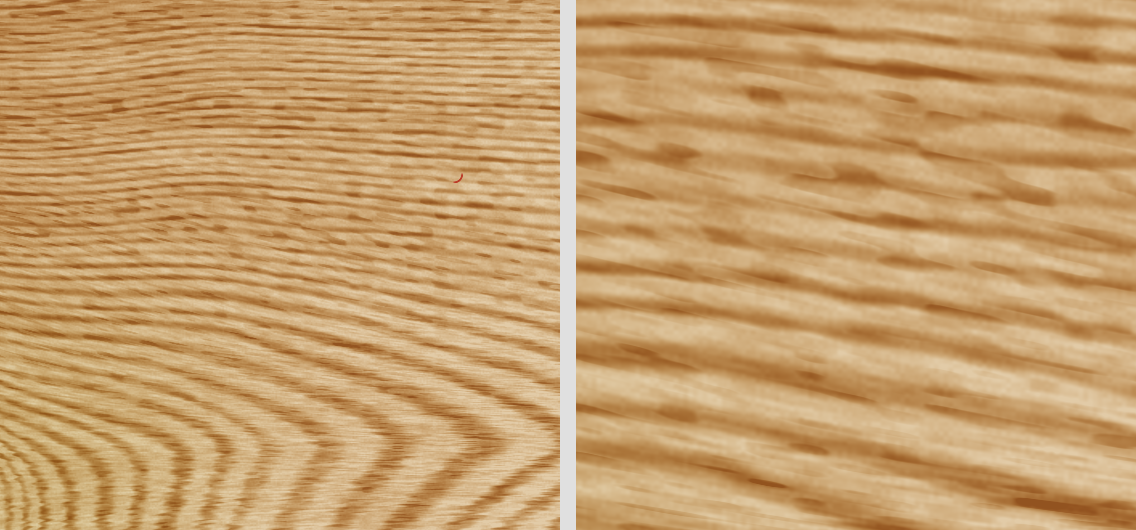
Left: the whole. Right: its middle third, enlarged.
Write a Shadertoy shader that draws this texture.

```glsl
// Varnished oak board: growth rings run flat at the top, tilt in the middle and
// fold into nested V shapes at the bottom. A warped ring coordinate gives the lines;
// stretched noise adds the ragged fibres, the short dark pores and the broad bands.

float hash(vec2 p) {
    vec3 q = fract(vec3(p.xyx) * 0.1031);
    q += dot(q, q.yzx + 33.33);
    return fract((q.x + q.y) * q.z);
}

float noise(vec2 p) {
    vec2 cell = floor(p), f = fract(p);
    f = f * f * (3.0 - 2.0 * f);
    return mix(mix(hash(cell), hash(cell + vec2(1, 0)), f.x),
               mix(hash(cell + vec2(0, 1)), hash(cell + vec2(1, 1)), f.x), f.y);
}

// Positive part of z with a rounded corner
float softPositive(float z, float roundness) {
    return 0.5 * (z + sqrt(z * z + roundness));
}

// Height across the rings; its level lines are the grain (p.y points down)
float ringHeight(vec2 p) {
    float right = smoothstep(0.0, 0.45, p.x);
    float above = 0.885 - 0.045 * right - p.y;
    float roundness = mix(0.004, 0.0004, right);
    float upperArm = 0.287 * (exp(4.7 * softPositive(above, roundness)) - 1.0);
    float lowerArm = (0.1 + 2.0 * p.x * p.x) * softPositive(-above, roundness);
    return log(1.0 + max(p.x + upperArm + lowerArm, -0.2) / 0.287) / 4.7;
}

float bump(float x, float centre, float width) {
    float d = (x - centre) / width;
    return exp(-d * d);
}

// Tone 0 is brown, 1 is pale straw
vec3 woodColor(float tone) {
    vec3 c = mix(vec3(0.64, 0.41, 0.19), vec3(0.86, 0.75, 0.59), tone);
    return c - vec3(0.0, 0.01, 0.035) * 4.0 * tone * (1.0 - tone);
}

void mainImage(out vec4 fragColor, in vec2 fragCoord) {
    vec2 p = fragCoord / iResolution.y;
    p.y = 1.0 - p.y;

    // Fibre direction: flat on top, falling in the middle, rising at the bottom
    float tilt = 0.29 * (smoothstep(0.08, 0.6, p.y) - 1.35 * smoothstep(0.6, 1.02, p.y));
    vec2 fibre = vec2(p.x, p.y - tilt * p.x * (1.0 - 0.3 * p.x));

    // Rings, pushed along the fibres for ragged edges, denser towards the top
    float ragged = noise(fibre * vec2(34.0, 190.0)) - 0.5;
    float wander = noise(p * vec2(4.0, 7.0)) - 0.5;
    vec2 bent = p + vec2((0.013 + 0.013 * p.x) * ragged, 0.008 * wander);
    float height = ringHeight(bent);
    float rings = height * 36.0 + 24.0 * softPositive(height - 0.36, 0.01)
                + 0.9 * noise(vec2(p.x * 1.3, height * 9.0))
                + 0.4 * noise(vec2(p.x * 5.0, height * 30.0) + 7.0);
    float phase = fract(rings);
    float line = smoothstep(0.08, 0.36, phase) * (1.0 - smoothstep(0.4, 0.78, phase));
    float strength = 0.5 + 0.5 * hash(vec2(floor(rings), 3.0));
    strength *= 0.55 + 0.75 * noise(fibre * vec2(10.0, 75.0) + 11.0);

    // Broad dark bands that follow the rings
    float band = bump(height, 0.84, 0.055) + 0.8 * bump(height, 0.66, 0.05)
               + 0.9 * bump(height, 0.47, 0.05) + 0.35 * bump(height, 0.3, 0.03);
    band *= 1.1 - 0.55 * p.x;

    // Short dark pores and fine fibres
    float pores = smoothstep(0.54, 0.78, noise(fibre * vec2(36.0, 235.0) + 31.0));
    pores *= 0.22 + 0.55 * band + 0.55 * line;
    float fibres = noise(fibre * vec2(48.0, 290.0) + 53.0) - 0.5;
    float streaks = noise(fibre * vec2(7.0, 80.0) + 71.0) - 0.5;
    float speck = noise(p * 330.0) - 0.5;

    float tone = 0.93 + 0.18 * (p.x - 0.5) + 0.08 * (p.y - 0.5);
    tone -= 0.76 * line * strength * (1.0 - 0.25 * min(band, 1.0));
    tone -= 0.2 * band + 0.46 * pores;
    tone += 0.3 * fibres + 0.18 * streaks + 0.12 * speck;
    vec3 color = woodColor(clamp(tone, -0.3, 1.12));

    // Yellower varnish towards the lower left
    float yellow = smoothstep(0.7, 0.0, p.x) * smoothstep(0.3, 0.9, p.y);
    color += vec3(-0.02, 0.0, -0.035) * yellow;

    // Tiny curled red hair
    vec2 curl = p - vec2(0.857, 0.329);
    float hair = 1.0 - smoothstep(0.0008, 0.0026, abs(length(curl) - 0.015));
    hair *= smoothstep(-0.004, 0.002, curl.x) * smoothstep(-0.004, 0.002, curl.y);
    color = mix(color, vec3(0.72, 0.16, 0.1), 0.85 * hair);

    fragColor = vec4(color, 1.0);
}
```
